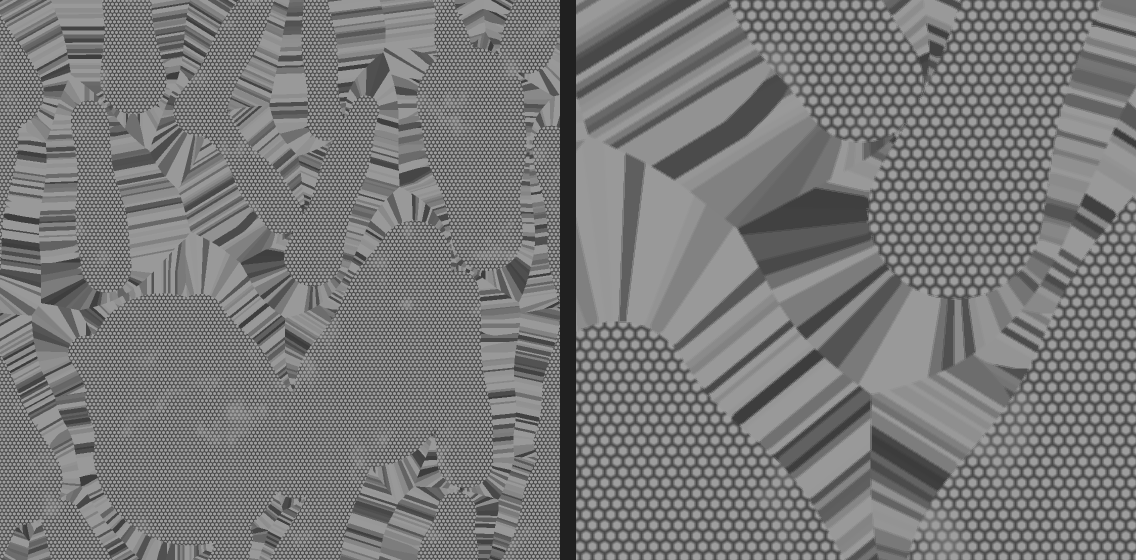
Left: the whole. Right: its middle third, enlarged.
Write a three.js fragment shader that draws this pattern.

```glsl
// Grey honeycomb islands with gaps split into long thin shards.
// Islands are tapered capsules filled with a hexagonal lattice; each point of
// a gap takes the random grey of the fine seed at the foot of its shard.

varying vec2 vUv;

struct Blob { vec2 a; vec2 b; float ra; float rb; };

const float PITCH = 0.0073;          // distance between honeycomb cells
const float LINE = 0.14;             // half line width, in pitches
const float SEED_PITCH = 0.0042;     // distance between shard seeds
const float HEX = 0.8660254;         // row height of a lattice per pitch
const float SOFT = 1.0 / 512.0;      // width of edge smoothing
const vec2 CELL = vec2(0.2, 0.333);  // spacing of the scattered fingers
const float WOBBLE = 0.004;          // unevenness of island rims
const float FILL_GREY = 0.62;
const float LINE_GREY = 0.29;
const float SHARD_DARK = 0.19;
const float SHARD_LIGHT = 0.60;
const float NARROW = 0.003;          // distance over which thin shards merge
const float BROAD = 0.07;            // the same for the few broad shards

float hash(vec2 p) {
  return fract(sin(dot(p, vec2(127.1, 311.7))) * 43758.5453);
}

vec2 hash2(vec2 p) {
  return vec2(hash(p), hash(p + 19.3));
}

float noise(vec2 p) {
  vec2 i = floor(p), f = fract(p);
  f = f * f * (3.0 - 2.0 * f);
  return mix(mix(hash(i), hash(i + vec2(1.0, 0.0)), f.x),
             mix(hash(i + vec2(0.0, 1.0)), hash(i + 1.0), f.x), f.y);
}

// Signed distance to a tapered capsule and its nearest rim point
float blobDistance(Blob s, vec2 p, out vec2 rim) {
  vec2 axis = s.b - s.a, rel = p - s.a;
  float len = length(axis);
  vec2 dir = axis / len;
  float across = abs(rel.x * dir.y - rel.y * dir.x);
  float taper = (s.rb - s.ra) / len;
  float h = clamp((dot(rel, dir) + taper * across) / len, 0.0, 1.0);
  float radius = mix(s.ra, s.rb, h) + WOBBLE * sin(h * 9.0 + s.a.x * 60.0);
  vec2 foot = s.a + axis * h;
  vec2 off = p - foot + 1e-6;
  rim = foot + normalize(off) * radius;
  return length(off) - radius;
}

// Upright finger, thicker at its base and lower on the canvas
Blob finger(vec2 cell) {
  vec2 shape = hash2(cell + 37.0);
  vec2 center = (cell + (hash2(cell) - 0.5) * 0.5) * CELL;
  vec2 reach = vec2((shape.x - 0.5) * 0.13, mix(0.07, 0.16, shape.y));
  float thick = mix(0.028, 0.062, hash(cell + 91.0)) * mix(1.2, 0.75, center.y);
  return Blob(center - reach, center + reach, thick * 1.25, thick * 0.75);
}

void keepNearest(Blob s, vec2 p, inout Blob best, inout float dist) {
  vec2 rim;
  float d = blobDistance(s, p, rim);
  if (d < dist) { dist = d; best = s; }
}

// Hexagonal cells with dark outlines and faint pale patches
float honeycomb(vec2 p) {
  vec2 period = PITCH * vec2(1.0, 2.0 * HEX);
  vec2 u = abs(mod(p + 0.5 * period, period) - 0.5 * period);
  vec2 v = abs(mod(p, period) - 0.5 * period);
  vec2 q = dot(u, u) < dot(v, v) ? u : v;
  float edge = 0.5 - max(q.x, 0.5 * q.x + HEX * q.y) / PITCH;
  float pale = smoothstep(0.65, 1.0, 0.7 * noise(p * 22.0) + 0.3 * noise(p * 70.0));
  float line = mix(LINE_GREY, 0.46, pale);
  return mix(line, FILL_GREY, smoothstep(LINE - 0.07, LINE + 0.07, edge));
}

// Grey of the fine seed closest to a probe just off the island rim
float shard(vec2 p, Blob island) {
  vec2 rim, unused;
  float depth = blobDistance(island, p, rim);
  float breadth = noise(rim * 13.0 + 5.0) + 0.15 * rim.y;
  float reach = mix(NARROW, BROAD, smoothstep(0.78, 1.0, breadth));
  vec2 probe = rim + (p - rim) * min(1.0, reach / max(depth, 1e-5));
  float row0 = floor(rim.y / (HEX * SEED_PITCH) + 0.5);
  vec2 seed = vec2(floor(rim.x / SEED_PITCH), row0);
  float nearest = 1e9;
  for (int j = -3; j <= 3; j++) {
    float row = row0 + float(j);
    float shift = 0.5 * mod(row, 2.0);
    float col0 = floor(rim.x / SEED_PITCH - shift + 0.5);
    for (int i = -3; i <= 3; i++) {
      vec2 id = vec2(col0 + float(i), row);
      vec2 site = SEED_PITCH * vec2(id.x + shift, row * HEX);
      float d = dot(probe - site, probe - site);
      if (d < nearest && blobDistance(island, site, unused) < 0.0) {
        nearest = d;
        seed = id;
      }
    }
  }
  float tone = smoothstep(-0.2, 0.75, hash(seed + 0.5));
  return mix(SHARD_DARK, SHARD_LIGHT, tone);
}

float pattern(vec2 p) {
  // Three broad masses, then the scattered fingers
  Blob best = Blob(vec2(0.34, 0.2), vec2(0.29, 0.34), 0.17, 0.14);
  float dist = 1e9;
  keepNearest(best, p, best, dist);
  keepNearest(Blob(vec2(0.66, 0.3), vec2(0.74, 0.54), 0.13, 0.07), p, best, dist);
  keepNearest(Blob(vec2(0.87, 0.58), vec2(0.84, 0.82), 0.06, 0.1), p, best, dist);
  for (int j = 0; j < 4; j++)
    for (int i = 0; i < 6; i++)
      keepNearest(finger(vec2(float(i), float(j))), p, best, dist);
  return dist < 0.0 ? honeycomb(p) : shard(p, best);
}

void main() {
  // Average four samples to smooth the edges
  vec2 o = vec2(0.25, -0.25) * SOFT;
  float grey = pattern(vUv + o.xx) + pattern(vUv + o.xy)
             + pattern(vUv + o.yx) + pattern(vUv + o.yy);
  gl_FragColor = vec4(vec3(grey * 0.25), 1.0);
}
```
